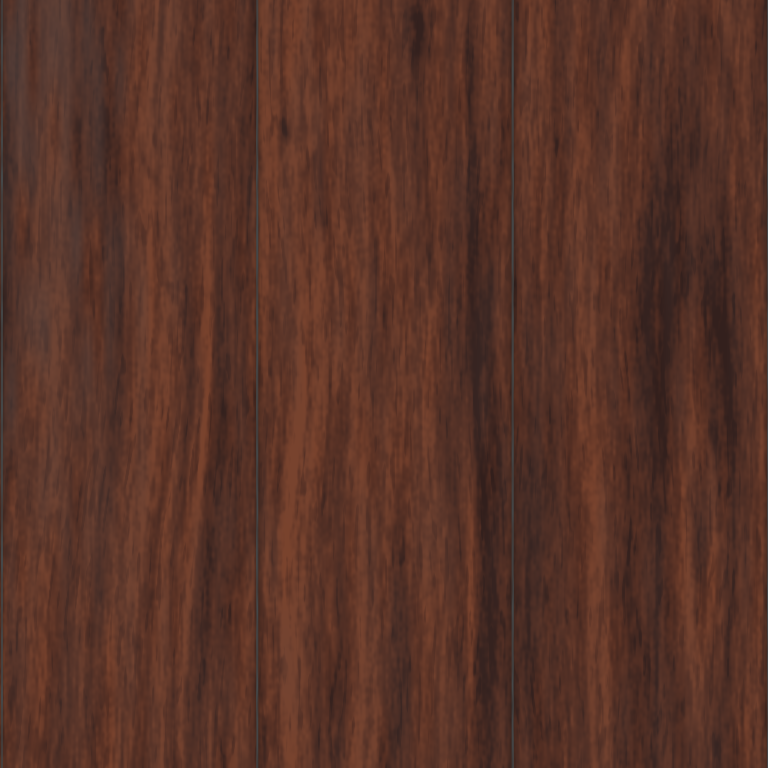
A Shadertoy shader for this texture:

```glsl
// Three upright planks of dark reddish hardwood, parted by thin grey seams.
// Each plank bends stretched noise around elongated growth rings; soft lobes
// add heartwood, pale sapwood and knots, and fine noise adds fibres and pores.

const float PLANK_WIDTH = 0.3325;
const float SEAM_OFFSET = 0.0025;
const float SEAM_HALF_WIDTH = 0.0014;

const vec3 DARK_WOOD = vec3(0.195, 0.120, 0.108);
const vec3 RED_WOOD = vec3(0.335, 0.183, 0.135);
const vec3 ORANGE_WOOD = vec3(0.480, 0.262, 0.175);
const vec3 GREY_SHEEN = vec3(0.325, 0.265, 0.255);
const vec3 SEAM_GREY = vec3(0.270, 0.285, 0.290);

float hash(vec2 p) {
    return fract(sin(dot(p, vec2(127.1, 311.7))) * 43758.5453);
}

// One column of noise, shifted by a random height
float columnNoise(float column, float y) {
    y += 7.0 * hash(vec2(column, 3.7));
    float row = floor(y);
    return mix(hash(vec2(column, row)), hash(vec2(column, row + 1.0)), smoothstep(0.0, 1.0, y - row));
}

// Staggered columns keep the grain free of level bands
float noise(vec2 p) {
    float column = floor(p.x);
    float blend = smoothstep(0.0, 1.0, p.x - column);
    return mix(columnNoise(column, p.y), columnNoise(column + 1.0, p.y), blend);
}

// Noise centred on zero
float grain(vec2 p, vec2 scale, float seed) {
    return noise(p * scale + floor(seed * vec2(17.3, 9.7))) - 0.5;
}

// Soft elliptical spot
float lobe(vec2 p, vec2 centre, vec2 size) {
    vec2 d = (p - centre) / size;
    return exp(-dot(d, d));
}

// Ring centre (xy), taper of the arches (z) and lean of the grain (w)
vec4 ringShape(float id) {
    if (id < 0.5) return vec4(-0.10, 0.50, 0.03, 0.05);
    if (id < 1.5) return vec4(0.44, 0.20, 0.11, 0.00);
    return vec4(0.91, 0.30, 0.13, 0.02);
}

// Broad light and dark zones of each plank
float figure(vec2 p, float id) {
    if (id < 0.5) {
        return 0.14 * lobe(p, vec2(0.23, 0.60), vec2(0.035, 0.50))
             + 0.12 * lobe(p, vec2(0.13, 0.20), vec2(0.030, 0.30))
             - 0.24 * lobe(p, vec2(0.12, 0.85), vec2(0.020, 0.28))
             - 0.20 * lobe(p, vec2(0.31, 0.40), vec2(0.018, 0.60));
    }
    if (id < 1.5) {
        return 0.17 * lobe(p, vec2(0.40, 0.45), vec2(0.070, 0.50))
             + 0.36 * lobe(p, vec2(0.607, 0.25), vec2(0.010, 0.24))
             - 0.24 * lobe(p, vec2(0.43, 0.74), vec2(0.020, 0.07))
             - 0.22 * lobe(p, vec2(0.64, 0.35), vec2(0.030, 0.55))
             - 0.18 * lobe(p, vec2(0.53, 0.08), vec2(0.025, 0.14));
    }
    return 0.20 * lobe(p, vec2(0.77, 0.40), vec2(0.030, 0.45))
         + 0.24 * lobe(p, vec2(0.98, 0.22), vec2(0.020, 0.28))
         - 0.25 * lobe(p, vec2(0.86, 0.68), vec2(0.030, 0.30))
         - 0.24 * lobe(p, vec2(0.94, 0.52), vec2(0.025, 0.18));
}

// Dark knots with ragged edges
float knots(vec2 p) {
    p += 0.022 * vec2(grain(p, vec2(50.0, 25.0), 2.0), grain(p, vec2(45.0), 5.0));
    return lobe(p, vec2(0.372, 0.835), vec2(0.014, 0.020))
         + 0.8 * lobe(p, vec2(0.545, 0.955), vec2(0.011, 0.035))
         + 0.4 * lobe(p, vec2(0.370, 0.230), vec2(0.008, 0.030));
}

// Tone from 0 (dark) to 1 (pale)
float woodTone(vec2 p, float id) {
    vec4 shape = ringShape(id);
    vec2 q = p;
    q.x -= shape.w * (p.y - 0.5);
    q.x += 0.030 * grain(p, vec2(5.0, 3.0), id + 1.0)
         + 0.006 * grain(p, vec2(16.0, 9.0), id + 4.0);
    float radius = length((q - shape.xy) * vec2(1.0, shape.z));
    vec2 ring = vec2(radius, p.y + 3.0 * q.x);

    float tone = 0.53 + figure(q, id) - 0.50 * knots(p);
    tone += 0.44 * grain(ring, vec2(42.0, 1.4), id);
    tone += 0.32 * grain(ring, vec2(105.0, 2.2), id + 7.0);
    tone += 0.26 * grain(q, vec2(80.0, 3.0), id + 11.0);
    tone += 0.24 * grain(q, vec2(170.0, 9.0), id + 13.0);
    tone += 0.30 * grain(p, vec2(270.0, 42.0), id + 17.0);
    tone += 0.16 * grain(p, vec2(230.0, 150.0), id + 19.0);
    float pores = smoothstep(0.66, 0.86, noise(q * vec2(250.0, 30.0) + id * 31.0));
    return tone - 0.17 * pores;
}

vec3 woodColour(float tone) {
    vec3 colour = mix(DARK_WOOD, RED_WOOD, smoothstep(-0.05, 0.55, tone));
    return mix(colour, ORANGE_WOOD, smoothstep(0.42, 1.0, tone));
}

void mainImage(out vec4 fragColor, in vec2 fragCoord) {
    vec2 p = fragCoord / iResolution.xy;
    float pixel = 1.0 / iResolution.x;
    float id = clamp(floor((p.x - SEAM_OFFSET) / PLANK_WIDTH), 0.0, 2.0);
    vec3 colour = woodColour(woodTone(p, id));

    // Greyish gloss, strongest at the upper left
    float sheen = 0.20 + 0.50 * lobe(p, vec2(0.03, 0.85), vec2(0.14, 0.50));
    colour = mix(colour, GREY_SHEEN, sheen * noise(p * vec2(70.0, 9.0)));

    // Seams with shaded plank edges
    float seam = abs(mod(p.x - SEAM_OFFSET + 0.5 * PLANK_WIDTH, PLANK_WIDTH) - 0.5 * PLANK_WIDTH);
    colour *= 1.0 - 0.35 * exp(-seam / 0.0030);
    float line = 1.0 - smoothstep(-0.5 * pixel, 0.5 * pixel, seam - SEAM_HALF_WIDTH);
    colour = mix(colour, SEAM_GREY, line * (0.60 + 0.40 * noise(vec2(id, p.y * 40.0))));

    fragColor = vec4(colour, 1.0);
}
```
